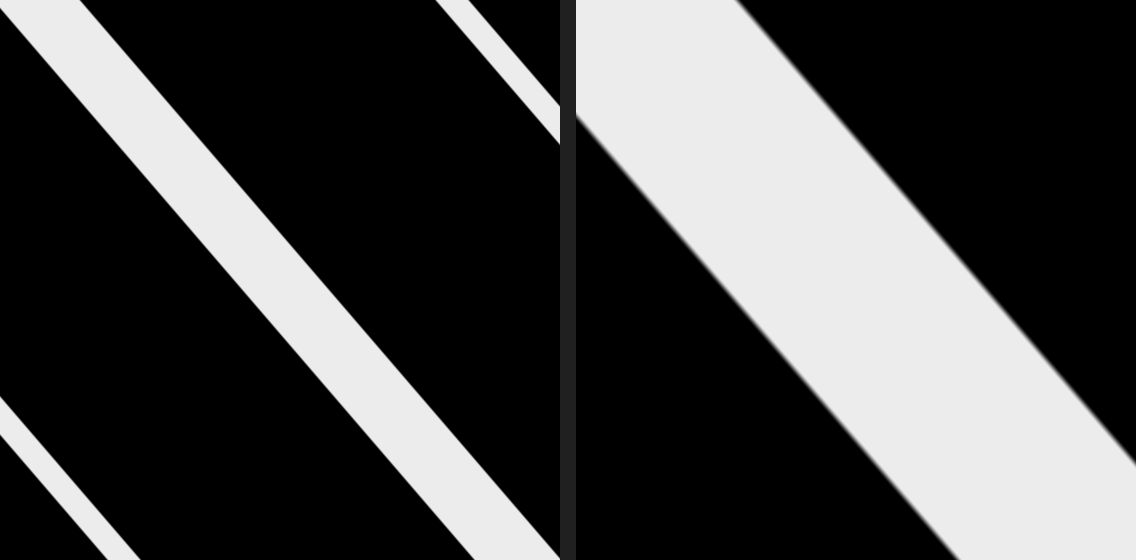
Left, the full canvas; right, a detail of the centre.
Give the GLSL for this pattern, as a WebGL 2 fragment shader.

```glsl
#version 300 es
precision highp float;
// Pale diagonal stripes on black, one wide and one narrow in each repeat.

#define STRIPE_SLOPE 1.163   // fall per unit across
#define PERIOD 1.0958        // repeat length across the stripes
#define WIDE_CENTER 0.7013   // distances from the lower left corner
#define NARROW_CENTER 1.2640
#define WIDE_WIDTH 0.1173
#define NARROW_WIDTH 0.0446
#define EDGE_SOFTNESS 0.0022

uniform vec2 u_resolution;
out vec4 fragColor;

const vec3 BLACK = vec3(0.0);
const vec3 PALE_GREY = vec3(0.927);

// Coverage of a stripe that repeats along the axis across it.
float stripe(float across, float center, float width, float softness) {
    float offset = mod(across - center + 0.5 * PERIOD, PERIOD) - 0.5 * PERIOD;
    float edgeDistance = abs(offset) - 0.5 * width;
    return 1.0 - smoothstep(-softness, softness, edgeDistance);
}

void main() {
    vec2 position = gl_FragCoord.xy / u_resolution;

    // Distance measured at right angles to the stripes
    vec2 normal = normalize(vec2(STRIPE_SLOPE, 1.0));
    float across = dot(position, normal);

    // Keep edges at least about a pixel soft on small canvases
    float pixel = 1.0 / min(u_resolution.x, u_resolution.y);
    float softness = max(EDGE_SOFTNESS, 0.75 * pixel);

    float wide = stripe(across, WIDE_CENTER, WIDE_WIDTH, softness);
    float narrow = stripe(across, NARROW_CENTER, NARROW_WIDTH, softness);

    fragColor = vec4(mix(BLACK, PALE_GREY, max(wide, narrow)), 1.0);
}
```
